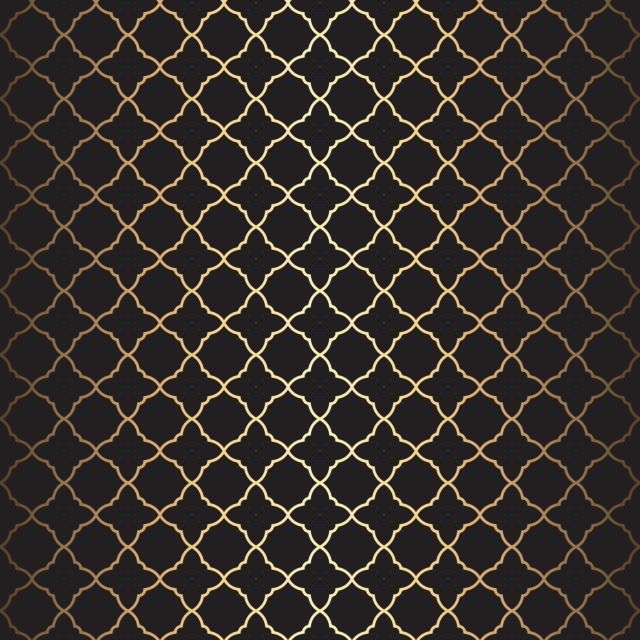
Give the GLSL for this pattern, as a three.js fragment shader.

```glsl
// Gold quatrefoil trellis on near-black: a 10 by 10 grid of four-lobed stars touching at their tips.
// Each star is one folded distance field (lobe arcs joined to small corner bumps), drawn as an outline
// and tinted by a mirrored horizontal metallic gradient.

varying vec2 vUv;

const float REPEATS = 10.0;
const float ROW_SHIFT = 0.046;   // vertical phase of the grid, in cells
const float HALF_LINE = 0.022;   // half stroke width, in cells
const float SOFTNESS = 0.012;    // half width of the smoothed edge, in cells

const vec3 GROUND = vec3(0.135, 0.122, 0.127);
const vec3 CREAM  = vec3(0.98, 0.94, 0.72);
const vec3 YELLOW = vec3(0.96, 0.84, 0.56);
const vec3 AMBER  = vec3(0.86, 0.68, 0.44);
const vec3 BRONZE = vec3(0.59, 0.45, 0.29);
const vec3 BROWN  = vec3(0.36, 0.27, 0.14);

float smoothMin(float a, float b, float k) {
  float h = max(k - abs(a - b), 0.0) / k;
  return min(a, b) - 0.25 * h * h * k;
}

float circle(vec2 p, vec2 center, float radius) {
  return length(p - center) - radius;
}

// Signed distance to a star that fills a unit cell around the origin
float quatrefoil(vec2 p) {
  p = abs(p);
  p = vec2(min(p.x, p.y), max(p.x, p.y));     // fold to one eighth
  vec2 lobeCenter = vec2(-0.13, 0.235);
  float lobeRadius = distance(lobeCenter, vec2(0.0, 0.5));  // arc ends in the tip
  float lobe = circle(p, lobeCenter, lobeRadius);
  float bump = circle(p, vec2(0.165), 0.096);
  return smoothMin(lobe, bump, 0.025);
}

// Gold from the bright middle (0) to the dim sides (1)
vec3 gold(float t) {
  vec3 c = mix(CREAM, YELLOW, smoothstep(0.0, 0.34, t));
  c = mix(c, AMBER, smoothstep(0.32, 0.52, t));
  c = mix(c, BRONZE, smoothstep(0.5, 0.82, t));
  return mix(c, BROWN, smoothstep(0.78, 1.0, t));
}

float stroke(float d, float halfWidth, float softness) {
  return 1.0 - smoothstep(halfWidth - softness, halfWidth + softness, abs(d));
}

void main() {
  // Star centers lie on whole numbers
  vec2 grid = vUv * REPEATS + vec2(0.0, ROW_SHIFT);
  vec2 cell = fract(grid + 0.5) - 0.5;

  float line = stroke(quatrefoil(cell), HALF_LINE, SOFTNESS);
  vec3 metal = gold(abs(vUv.x - 0.5) * 2.0);

  gl_FragColor = vec4(mix(GROUND, metal, line), 1.0);
}
```
